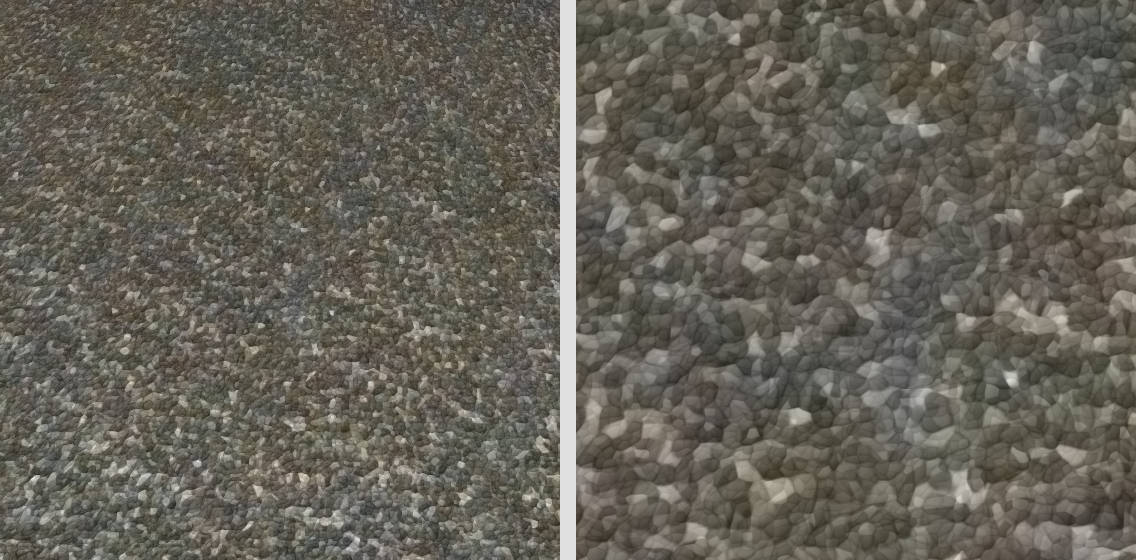
Left, the full canvas; right, a detail of the centre.
Give the GLSL for this texture, as a Shadertoy shader.

```glsl
// Worn asphalt seen at a slant: soft, slightly elongated stone chips that
// shrink and fade with distance. Two layers of jittered cells give the chips,
// and low-frequency noise adds worn patches and faint colour blotches.

float hash(vec2 p) {
    return fract(sin(dot(p, vec2(127.1, 311.7))) * 43758.5453);
}

vec2 hash2(vec2 p) {
    return vec2(hash(p), hash(p + 57.3));
}

float noise(vec2 p) {
    vec2 cell = floor(p), f = fract(p);
    f = f * f * (3.0 - 2.0 * f);
    return mix(mix(hash(cell), hash(cell + vec2(1, 0)), f.x),
               mix(hash(cell + vec2(0, 1)), hash(cell + vec2(1, 1)), f.x), f.y);
}

// Brightness offset of a layer of stone chips, blended softly at their borders
float stoneChips(vec2 p) {
    vec2 cell = floor(p), f = fract(p);
    float toneSum = 0.0, weightSum = 0.0;
    float nearest = 9.0, second = 9.0;
    for (int j = -1; j <= 1; j++)
    for (int i = -1; i <= 1; i++) {
        vec2 offset = vec2(i, j), id = cell + offset;
        vec2 d = f - offset - 0.1 - 0.8 * hash2(id);

        // Most chips lean up to the right
        float angle = 0.55 + 2.2 * (hash(id + 19.7) - 0.5);
        float c = cos(angle), s = sin(angle);
        vec2 local = vec2(c * d.x + s * d.y, c * d.y - s * d.x) * vec2(0.75, 1.3);
        float dist = dot(local, local);

        // Few chips are very bright; each is lit from the upper left
        float h = hash(id + 71.9);
        float tone = -0.10 + 0.17 * h + 0.30 * pow(h, 7.0);
        tone += 0.10 * dot(d, vec2(-0.5, 0.85));

        float weight = exp(-14.0 * dist);
        toneSum += weight * tone;
        weightSum += weight;
        second = min(second, max(nearest, dist));
        nearest = min(nearest, dist);
    }
    float gap = 1.0 - smoothstep(0.0, 0.3, sqrt(second) - sqrt(nearest));
    return toneSum / weightSum - 0.075 * gap;
}

void mainImage(out vec4 fragColor, in vec2 fragCoord) {
    vec2 uv = fragCoord / iResolution.xy;

    // Chip width shrinks upward; the logarithm keeps chips evenly proportioned
    float chipWidth = 0.0150 - 0.0088 * uv.y;
    vec2 ground = vec2((uv.x - 0.5) / chipWidth, -log(chipWidth) / 0.0088);
    ground += 0.5 * vec2(noise(ground * 0.6), noise(ground * 0.6 + 31.0));

    // Coarse and fine chips, with grit
    float relief = 0.80 * stoneChips(ground)
                 + mix(0.55, 0.35, uv.y) * stoneChips(ground * 1.8 + 43.0)
                 + 0.05 * (noise(ground * 3.1) - 0.5);
    relief *= mix(1.15, 0.75, uv.y);

    // Worn patches and the falloff of light with distance
    float patches = noise(uv * vec2(9.0, 13.0)) + noise(uv * vec2(24.0, 31.0) + 8.0) - 1.0;
    float base = mix(0.415, 0.355, smoothstep(0.0, 1.0, uv.y)) + 0.03 * patches;
    base -= 0.02 * smoothstep(0.75, 1.0, uv.y);
    float light = max(base + relief, 0.17);

    // Faint blue, brown and olive blotches
    float warmth = noise(uv * 11.0 + 3.0) + noise(uv * 34.0 + 17.0) - 1.0;
    float olive = noise(uv * 14.0 + 61.0) + noise(uv * 40.0 + 29.0) - 1.0;
    vec3 color = light + vec3(0.012, 0.003, -0.034);
    color += 0.030 * warmth * vec3(0.8, 0.0, -1.1);
    color += 0.018 * olive * vec3(-0.6, 0.5, -0.5);
    color.r += 0.008 * uv.y;

    fragColor = vec4(clamp(color, 0.0, 1.0), 1.0);
}
```
